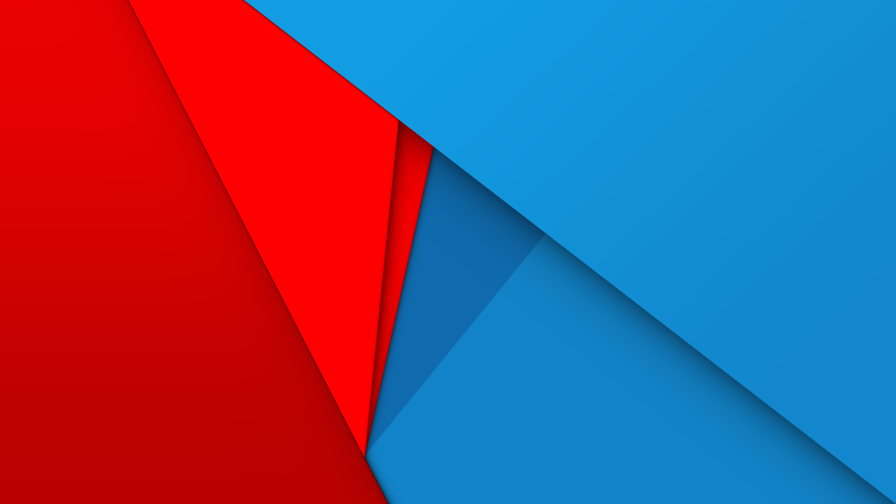
This background is drawn by a WebGL 2 fragment shader. Its source:

```glsl
#version 300 es
precision highp float;

uniform vec2 u_resolution;
out vec4 fragColor;

// Signed distance to the line a-b; positive on the left of its direction
float side(vec2 p, vec2 a, vec2 b) {
    vec2 d = normalize(b - a);
    return dot(p - a, vec2(-d.y, d.x));
}

// Antialiased coverage of the positive side
float cover(float d) {
    return clamp(d * u_resolution.y + 0.5, 0.0, 1.0);
}

// Light left beside an edge that casts a soft shadow on its positive side
float shade(float d, float width, float strength) {
    return 1.0 - strength * exp(-max(d, 0.0) / width);
}

void main() {
    vec2 p = gl_FragCoord.xy / u_resolution.y;
    vec2 corner = vec2(0.7245, 0.097);

    // Paper edges, all running downwards
    float seam = side(p, vec2(0.255, 1.0), vec2(0.771, 0.0));
    float roof = side(p, vec2(0.484, 1.0), vec2(1.778, 0.0));
    float fold = side(p, vec2(0.792, 0.764), corner);
    float flap = side(p, vec2(0.861, 0.711), corner);
    float crease = side(p, vec2(1.083, 0.537), corner);

    // Lower blue sheet and its darker folded part
    vec3 color = mix(vec3(0.07, 0.515, 0.785), vec3(0.06, 0.42, 0.68), cover(-crease));
    color *= shade(flap, 0.005, 0.5) * shade(seam, 0.006, 0.6);

    // Narrow red flap, shaded by the sheet on its left
    vec3 flapRed = vec3(0.98, 0.0, 0.0) * shade(fold, 0.014, 0.5);
    flapRed *= shade(-flap, 0.002, 0.3);
    color = mix(color, flapRed, cover(-flap));

    // Shadow below the upper blue sheet
    color *= shade(-roof, 0.035, 0.42);

    // Bright red sheet with thin dark rims
    vec3 brightRed = vec3(1.0, 0.0, 0.0) * shade(-roof, 0.002, 0.6);
    brightRed *= shade(-fold, 0.0015, 0.4);
    color = mix(color, brightRed, cover(-fold));

    // Left red sheet, darker downwards and beside the seam
    vec3 deepRed = vec3(mix(0.73, 0.92, smoothstep(0.0, 1.0, p.y)), 0.005, 0.005);
    deepRed *= shade(-seam, 0.03, 0.14) * shade(-seam, 0.002, 0.45);
    color = mix(color, deepRed, cover(-seam));

    // Upper blue sheet, lit from the upper left
    float fade = smoothstep(0.0, 1.0, dot(p - vec2(0.65, 1.0), vec2(0.55, -0.6)));
    vec3 sky = mix(vec3(0.07, 0.615, 0.89), vec3(0.07, 0.53, 0.805), fade);
    color = mix(color, sky, cover(roof));

    fragColor = vec4(color, 1.0);
}
```
